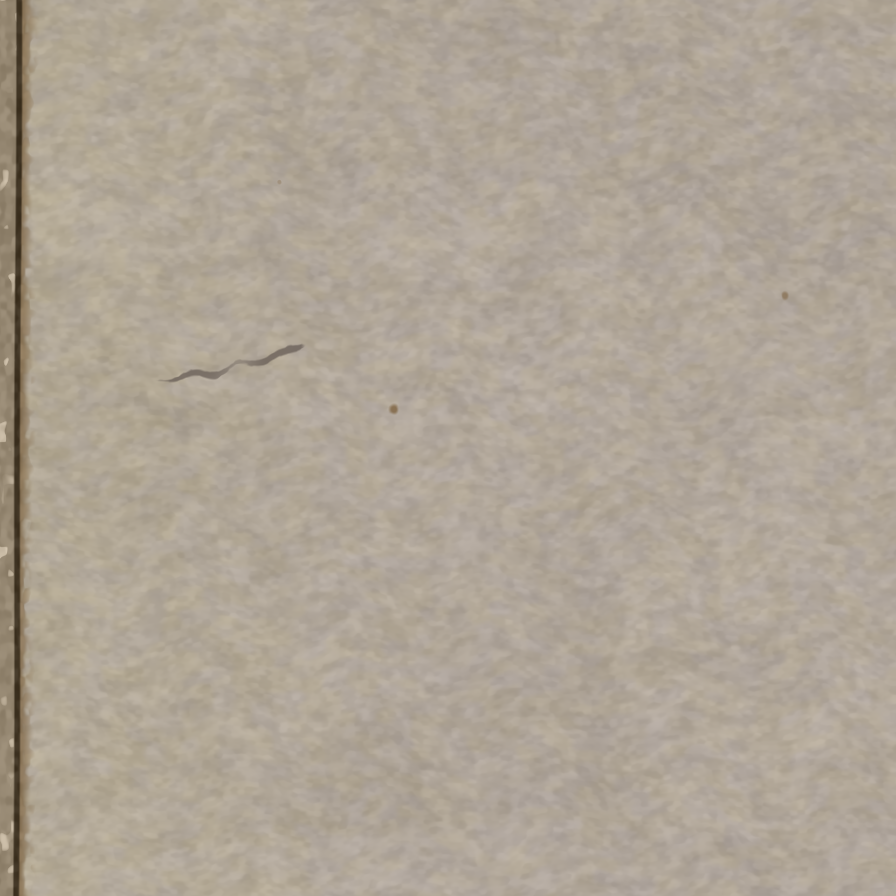
A Shadertoy shader for this texture:

```glsl
// Aged grey-beige paper with a dark seam and a stained fringe on its left edge.
// Smooth cellular noise makes the flattened grain, layered sines the broad tone,
// and distance functions the seam, one wavering scratch and a few rusty specks.

#define PAPER vec3(0.692, 0.652, 0.596)
#define SEAM_DARK vec3(0.235, 0.190, 0.125)
#define STRIP vec3(0.580, 0.525, 0.440)
#define STAIN vec3(0.475, 0.375, 0.245)
#define SCRATCH vec3(0.420, 0.380, 0.350)
#define RUST vec3(0.480, 0.370, 0.230)
#define GRAIN_CELLS vec2(62.0, 92.0)
#define GRAIN_CONTRAST 0.046
#define TINT_CONTRAST 0.024
#define TONE_CONTRAST 0.010
#define SEAM_HALF_WIDTH 0.0032
#define FRINGE_WIDTH 0.013

vec3 hash3(vec2 p) {
    vec3 q = fract(p.xyx * vec3(0.1031, 0.1030, 0.0973));
    q += dot(q, q.yxz + 33.33);
    return fract((q.xxy + q.yzz) * q.zyx);
}

// Random cell values blended by distance to jittered centres, -1 to 1
float cellNoise(vec2 p) {
    vec2 cell = floor(p);
    float total = 0.0, weights = 0.0;
    for (int j = -1; j <= 1; j++)
    for (int i = -1; i <= 1; i++) {
        vec2 id = cell + vec2(i, j);
        vec3 h = hash3(id + 71.0);
        vec2 d = id + 0.15 + 0.7 * h.xy - p;
        float w = exp(-5.0 * dot(d, d));
        total += w * (2.0 * h.z - 1.0);
        weights += w;
    }
    return total / weights;
}

// Broad uneven lightness from crossing waves
float broadTone(vec2 p) {
    return 0.5 * sin(5.0 * p.x + 6.5 * p.y + 1.2)
         + 0.3 * sin(11.0 * p.x - 8.0 * p.y + 0.6)
         + 0.2 * sin(17.0 * p.y + 3.0 * sin(6.0 * p.x));
}

vec3 paper(vec2 p) {
    // Wavering rows keep the flattened grain from looking gridded
    vec2 q = p + 0.004 * vec2(sin(31.0 * p.y + 4.0 * p.x), sin(37.0 * p.x + 9.0 * p.y));
    float grain = 0.60 * cellNoise(q * GRAIN_CELLS)
                + 0.50 * cellNoise(q * GRAIN_CELLS * 2.1 + 19.0)
                + 0.25 * cellNoise(q * GRAIN_CELLS * 0.3 + 47.0);
    float tint = cellNoise(q * GRAIN_CELLS * 0.8 + 133.0);
    float warmth = 0.012 * (1.0 - smoothstep(0.0, 0.55, p.x)) - 0.004;
    float light = GRAIN_CONTRAST * grain + TONE_CONTRAST * broadTone(p)
                + 0.008 * (0.5 - p.y);
    vec3 colour = PAPER + light;
    colour += TINT_CONTRAST * tint * vec3(0.25, 0.15, -0.7);
    return colour + warmth * vec3(0.6, 0.7, -1.0);
}

// Coverage of a wavering stroke that thins and fades near its middle
float scratch(vec2 p) {
    float t = (p.x - 0.167) / 0.175;
    float arc = sin(3.1416 * clamp(t, 0.0, 1.0));
    float y = mix(0.574, 0.615, t) - arc * (0.006 + 0.0045 * cos(20.9 * (t - 0.42)));
    float gap = exp(-90.0 * (t - 0.56) * (t - 0.56));
    float ends = smoothstep(0.0, 0.35, t) * (1.0 - smoothstep(0.95, 1.0, t));
    float halfWidth = 0.0038 * ends * (1.0 - 0.5 * gap);
    float d = abs(p.y - y) + 0.001 * cellNoise(p * 160.0);
    float line = 1.0 - smoothstep(halfWidth - 0.0015, halfWidth + 0.0015, d);
    return line * smoothstep(0.0, 0.12, t) * (1.0 - smoothstep(0.96, 1.0, t))
         * (0.80 - 0.40 * gap);
}

void mainImage(out vec4 fragColor, in vec2 fragCoord) {
    vec2 p = fragCoord / iResolution.y;
    float soft = max(0.0014, 0.7 / iResolution.y);
    vec3 colour = paper(p);

    // Scratch and rusty specks, each speck smaller than the last
    colour = mix(colour, SCRATCH, scratch(p));
    for (int i = 0; i < 3; i++) {
        float k = float(i);
        vec2 d = p - fract(vec2(0.440, 0.543) + k * vec2(0.436, 0.127));
        float r = 0.0075 - 0.0020 * k + 0.0015 * cellNoise(p * 150.0);
        float spot = 1.0 - smoothstep(0.3 * r, r, length(d * vec2(1.1, 0.95)));
        colour = mix(colour, RUST, spot * (0.75 - 0.22 * k));
    }

    // Ragged stain beside the seam
    float side = p.x - mix(0.0180, 0.0212, p.y) - 0.0006 * sin(9.0 * p.y);
    float ragged = cellNoise(p * vec2(150.0, 110.0));
    float reach = FRINGE_WIDTH * (1.0 + 0.55 * ragged + 0.2 * sin(14.0 * p.y));
    float fringe = 1.0 - smoothstep(0.25 * reach, reach + 0.004, side);
    colour = mix(colour, STAIN + 0.08 * ragged, 0.72 * fringe);

    // Outer strip with pale flecks, then the dark seam itself
    float fleck = smoothstep(0.60, 0.85, cellNoise(p * vec2(120.0, 85.0) + 211.0));
    vec3 strip = STRIP + 0.05 * ragged + 0.20 * fleck;
    colour = mix(strip, colour, smoothstep(-soft, soft, side));
    float seam = 1.0 - smoothstep(SEAM_HALF_WIDTH - soft, SEAM_HALF_WIDTH + soft, abs(side));
    colour = mix(colour, SEAM_DARK + 0.04 * ragged, 0.95 * seam);

    fragColor = vec4(clamp(colour, 0.0, 1.0), 1.0);
}
```
